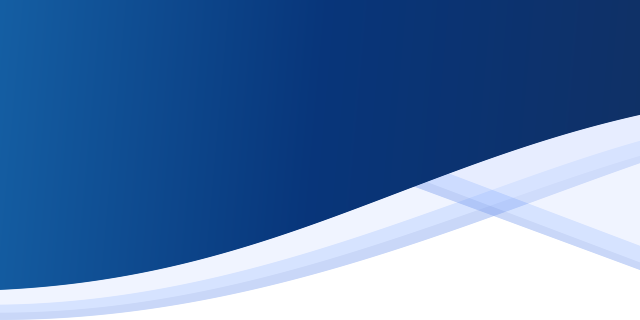
Write a Shadertoy shader that draws this background.

```glsl
// Draws a blue gradient panel with a wavy lower edge over crossing pale ribbons.

#define BAND_OPACITY 0.4
#define GRADIENT_TILT 0.045
#define GRADIENT_MIDDLE 0.513
#define GRADIENT_END 1.02
#define PANEL_LEFT vec3(0.080, 0.370, 0.640)
#define PANEL_MIDDLE vec3(0.030, 0.208, 0.478)
#define PANEL_RIGHT vec3(0.060, 0.190, 0.400)
#define PALE_TINT vec3(0.850, 0.890, 1.000)
#define LIGHT_TINT vec3(0.600, 0.725, 1.000)
#define DEEP_TINT vec3(0.470, 0.610, 0.930)

// Cubic Bezier value; the four control values are packed in a vec4.
float bezier(vec4 c, float t) {
    float s = 1.0 - t;
    return dot(c, vec4(s * s * s, 3.0 * s * s * t, 3.0 * s * t * t, t * t * t));
}

// Height of a wave at x, found by bisecting the curve parameter.
float waveHeight(float x, vec2 handles, vec4 heights) {
    vec4 controlX = vec4(0.0, handles, 1.0);
    float t = 0.5;
    float halfStep = 0.25;
    for (int i = 0; i < 16; i++) {
        t += bezier(controlX, t) < x ? halfStep : -halfStep;
        halfStep *= 0.5;
    }
    return bezier(heights, t);
}

// Soft coverage of everything above an edge.
float above(float y, float edge) {
    float pixel = 1.0 / iResolution.y;
    return smoothstep(-0.6 * pixel, 0.6 * pixel, y - edge);
}

// Translucent ribbon: deep lower rim, light stripe, pale fill above.
vec3 addRibbon(vec3 base, float y, vec3 edges) {
    vec3 color = mix(base, mix(base, DEEP_TINT, BAND_OPACITY), above(y, edges.z));
    color = mix(color, mix(base, LIGHT_TINT, BAND_OPACITY), above(y, edges.y));
    return mix(color, mix(base, PALE_TINT, BAND_OPACITY), above(y, edges.x));
}

// Three-stop gradient, slightly tilted from horizontal.
vec3 panelColor(vec2 uv) {
    float along = uv.x + GRADIENT_TILT * (1.0 - uv.y);
    float firstHalf = clamp(along / GRADIENT_MIDDLE, 0.0, 1.0);
    float secondHalf = clamp((along - GRADIENT_MIDDLE) / (GRADIENT_END - GRADIENT_MIDDLE), 0.0, 1.0);
    return mix(mix(PANEL_LEFT, PANEL_MIDDLE, firstHalf), PANEL_RIGHT, secondHalf);
}

void mainImage(out vec4 fragColor, in vec2 fragCoord) {
    vec2 uv = fragCoord / iResolution.xy;

    // Rising ribbon edges, from top to bottom
    vec2 ribbonHandles = vec2(0.390, 0.716);
    vec3 rising = vec3(
        waveHeight(uv.x, ribbonHandles, vec4(0.048, 0.057, 0.400, 0.560)),
        waveHeight(uv.x, ribbonHandles, vec4(0.023, 0.023, 0.346, 0.513)),
        waveHeight(uv.x, ribbonHandles, vec4(0.000, 0.000, 0.292, 0.490)));

    // Falling ribbon edges, measured back from the right side
    vec3 falling = vec3(0.232, 0.180, 0.156)
                 + vec3(0.757, 0.755, 0.739) * (1.0 - uv.x);

    vec3 color = addRibbon(vec3(1.0), uv.y, rising);
    color = addRibbon(color, uv.y, falling);

    // Panel covers the ribbons above its wavy edge
    float panelEdge = waveHeight(uv.x, vec2(0.417, 0.638), vec4(0.094, 0.133, 0.479, 0.641));
    color = mix(color, panelColor(uv), above(uv.y, panelEdge));

    fragColor = vec4(color, 1.0);
}
```
